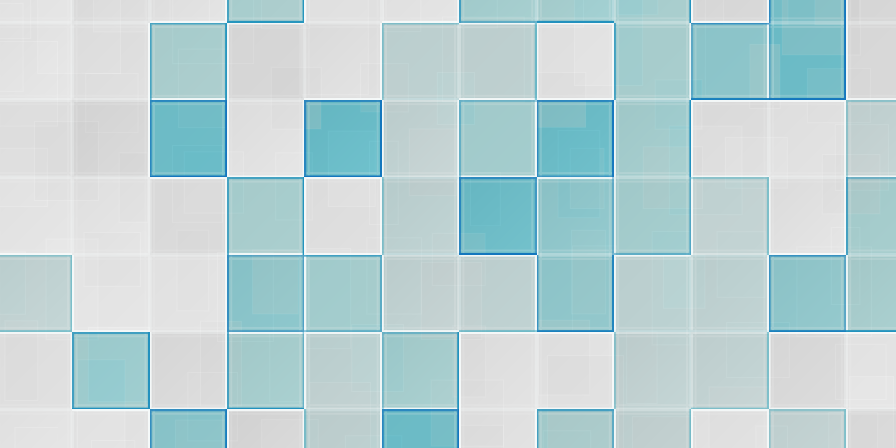
Give the GLSL for this background, as a WebGL 1 fragment shader.

```glsl
precision highp float;
uniform vec2 u_resolution;

const float PITCH = 0.1727;

float hash(vec2 p) {
  vec3 q = fract(vec3(p.xyx) * 0.1031);
  q += dot(q, q.yzx + 33.33);
  return fract((q.x + q.y) * q.z);
}

// Cubing modulo a prime shuffles the cells while keeping the tone shares even.
float cellTone(vec2 cell) {
  // A few tiles join the one below into a taller block
  cell.y -= step(hash(cell + 67.0), 0.1);
  float n = cell.x + 12.0 * cell.y + 31.0;
  float rank = mod(n * n * n + 0.5, 89.0) / 89.0;
  float level = step(0.45, rank) + step(0.66, rank) + step(0.87, rank) + step(0.935, rank);
  return level + (hash(cell + 7.0) - 0.5) * 0.3 * step(0.5, level);
}

vec3 palette(float tone, float grey) {
  vec3 color = mix(vec3(grey), vec3(0.745, 0.815, 0.815), clamp(tone, 0.0, 1.0));
  color = mix(color, vec3(0.65, 0.80, 0.80), clamp(tone - 1.0, 0.0, 1.0));
  color = mix(color, vec3(0.55, 0.77, 0.79), clamp(tone - 2.0, 0.0, 1.0));
  return mix(color, vec3(0.41, 0.73, 0.775), clamp(tone - 3.0, 0.0, 1.0));
}

float boxDistance(vec2 p, vec2 halfSize) {
  vec2 d = abs(p) - halfSize;
  return max(d.x, d.y);
}

void main() {
  float px = 1.0 / u_resolution.y;
  vec2 p = gl_FragCoord.xy * px;
  vec2 grid = (p - vec2(0.1615, 0.086)) / PITCH;
  vec2 cell = floor(grid);
  vec2 local = grid - cell;
  float own = cellTone(cell);
  float tone = own;
  float ink = 0.0;
  float glow = 0.0;
  float rim = 0.0;

  // Borders: saturated on the darker side, white on the lighter side
  for (int axis = 0; axis < 2; axis++) {
    vec2 along = axis == 0 ? vec2(1.0, 0.0) : vec2(0.0, 1.0);
    float t = dot(local, along);
    float d = min(t, 1.0 - t) * PITCH;
    float neighbour = cellTone(cell + along * (t < 0.5 ? -1.0 : 1.0));
    float contrast = own - neighbour;
    float line = 1.0 - smoothstep(0.0042 - 0.5 * px, 0.0042 + 0.5 * px, d);
    // Right and lower borders are the strongest
    float facing = (axis == 0) == (t > 0.5) ? 1.0 : 0.75;
    ink = max(ink, line * facing * clamp(contrast * 0.5, 0.0, 0.95));
    glow = max(glow, line * (contrast > 0.4 ? 0.0 : 0.3 + 0.6 * clamp(-contrast, 0.0, 1.0)));
    rim = max(rim, 1.0 - smoothstep(0.001, 0.001 + px, abs(d - 0.0095)));
  }

  // Upright translucent panes overlapping the tiles
  float sheen = 0.0;
  for (int i = 0; i < 2; i++) {
    float layer = float(i);
    float spacing = PITCH * (1.2 + 0.4 * layer);
    vec2 q = p / spacing + vec2(0.37, 0.61) * (layer + 1.0);
    vec2 id = floor(q) + 19.0 * layer;
    vec2 size = vec2(0.15, 0.26) + 0.2 * vec2(hash(id + 3.1), hash(id + 5.7));
    vec2 shift = (vec2(hash(id + 11.3), hash(id + 17.9)) - 0.5) * (1.0 - 2.0 * size);
    float d = boxDistance(fract(q) - 0.5 - shift, size) * spacing;
    float strength = hash(id + 23.0) - 0.5;
    float pane = 1.0 - smoothstep(-0.5 * px, 0.5 * px, d);
    tone *= 1.0 + 0.4 * strength * pane;
    sheen += 0.022 * strength * pane;
    sheen += 0.018 * (1.0 - smoothstep(0.0, px, abs(d)));
  }

  // Gentle shading inside each tile
  float grey = 0.865 + 0.06 * (hash(cell + 41.0) - 0.5);
  vec3 color = palette(tone, grey) + sheen;
  color += 0.02 * (local.x - local.y) * (hash(cell + 53.0) + 0.2);

  color = mix(color, vec3(0.94), 0.18 * rim);
  color = mix(color, vec3(0.97, 0.985, 0.985), glow);
  vec3 edgeColor = mix(vec3(0.16, 0.68, 0.74), vec3(0.06, 0.45, 0.74), clamp(own / 3.0 - 0.15, 0.0, 1.0));
  color = mix(color, edgeColor, ink);
  gl_FragColor = vec4(color, 1.0);
}
```
